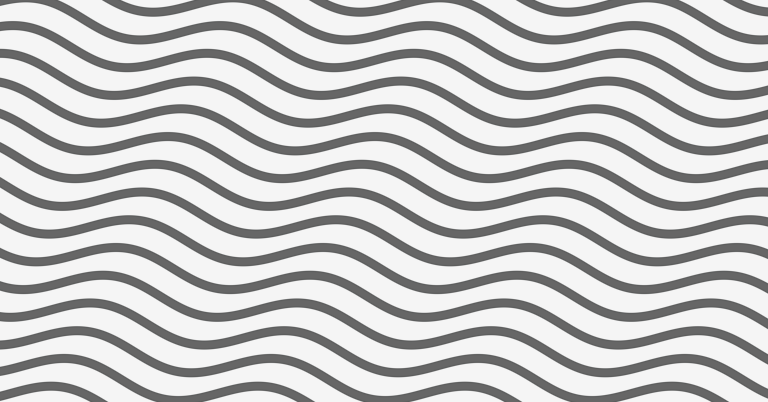
Reproduce this pattern procedurally as a Shadertoy shader.

```glsl
const vec3 PAPER = vec3(0.96);
const vec3 INK = vec3(0.40);
const vec3 INK_RIM = vec3(0.353, 0.357, 0.357);

// Lengths are in canvas heights
const vec2 WAVE_STEP = vec2(0.4826, -0.0690);  // one wave along a line
const vec2 LINE_STEP = vec2(-0.0323, -0.0690); // from a line to the next below
const vec2 ANCHOR = vec2(0.689, 0.884);        // middle of a falling slope
const float AMPLITUDE = 0.0336;
const float HALF_WIDTH = 0.0112;
const float RIM_WIDTH = 0.0030;
const float TAU = 6.2831853;

// Approximate distance to a falling sine through the origin
float waveDistance(vec2 p, float frequency) {
    float height = -AMPLITUDE * sin(frequency * p.x);
    float slope = AMPLITUDE * frequency * cos(frequency * p.x);
    return abs(p.y - height) / sqrt(1.0 + slope * slope);
}

// Distance to the nearest line of the tilted stack
float stackDistance(vec2 p) {
    vec2 along = normalize(WAVE_STEP);
    vec2 across = vec2(-along.y, along.x);
    float frequency = TAU / length(WAVE_STEP);

    vec2 q = vec2(dot(p, along), dot(p, across));
    vec2 stride = vec2(dot(LINE_STEP, along), dot(LINE_STEP, across));
    float nearestRow = round(q.y / stride.y);

    float nearest = 1.0;
    for (int i = -1; i <= 1; i++) {
        vec2 local = q - (nearestRow + float(i)) * stride;
        nearest = min(nearest, waveDistance(local, frequency));
    }
    return nearest;
}

void mainImage(out vec4 fragColor, in vec2 fragCoord) {
    float pixel = 1.0 / iResolution.y;
    float d = stackDistance(fragCoord * pixel - ANCHOR) - HALF_WIDTH;

    // Slightly darker rim inside each stroke
    float rim = smoothstep(-pixel, pixel, d + RIM_WIDTH);
    float coverage = 1.0 - smoothstep(-0.75 * pixel, 0.75 * pixel, d);
    vec3 stroke = mix(INK, INK_RIM, rim);

    fragColor = vec4(mix(PAPER, stroke, coverage), 1.0);
}
```
